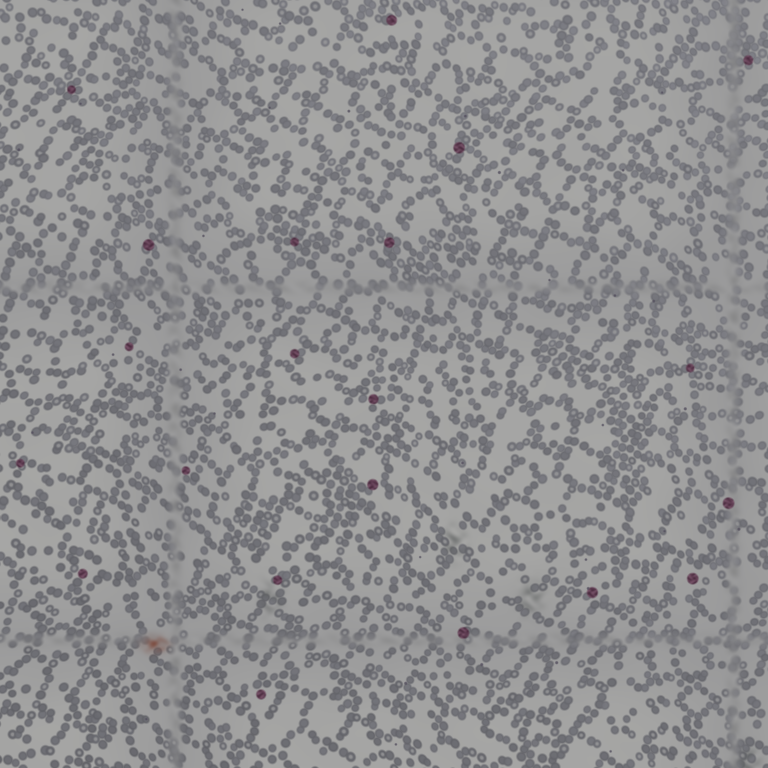
Reproduce this texture procedurally as a Shadertoy shader.

```glsl
#define CELL_GRID 88.0
#define CELL_RADIUS 0.0056
#define CHAIN_GRID 25.0
#define CHAIN_WIDTH 0.25
#define EDGE_SOFTNESS 0.0017
#define PALE_SHARE 0.2
#define SEAM_ORIGIN vec2(0.228, 0.167)
#define SEAM_PERIOD vec2(0.727, 0.459)
#define SEAM_WIDTH 0.008
#define PLASMA_DARK vec3(0.602, 0.602, 0.605)
#define PLASMA_LIGHT vec3(0.647, 0.647, 0.642)
#define CELL_COLOR vec3(0.435, 0.437, 0.462)

vec3 hash3(vec2 p) {
    vec3 q = fract(p.xyx * vec3(0.1031, 0.1030, 0.0973));
    q += dot(q, q.yxz + 33.33);
    return fract((q.xxy + q.yzz) * q.zyx);
}

float disc(float dist, float radius, float soft) {
    return 1.0 - smoothstep(radius - soft, radius + soft, dist);
}

// Difference of the two nearest seed distances: small along the chains
float chainDistance(vec2 p) {
    vec2 base = floor(p);
    float near1 = 9.0, near2 = 9.0;
    for (int j = -1; j <= 1; j++)
    for (int i = -1; i <= 1; i++) {
        vec2 id = base + vec2(i, j);
        float d = length(id + hash3(id + 271.0).xy - p);
        near2 = min(near2, max(near1, d));
        near1 = min(near1, d);
    }
    return near2 - near1;
}

float mottle(vec2 p) {
    return 0.5 + 0.25 * sin(p.x + 1.7 * sin(p.y * 0.8))
               + 0.25 * sin(p.y * 1.3 + 1.4 * sin(p.x * 0.7));
}

// Grey cells on a warped, turned grid, kept only where chains run
vec3 drawCells(vec3 color, vec2 uv, float soft, float opacity) {
    vec2 warped = mat2(0.87, 0.49, -0.49, 0.87) * uv
                + 0.006 * sin(uv.yx * 19.0 + vec2(0.0, 2.0));
    vec2 base = floor(warped * CELL_GRID);
    float tone = 1.0 + 0.11 * (0.5 * uv.x + uv.y - 0.7);
    for (int j = -1; j <= 1; j++)
    for (int i = -1; i <= 1; i++) {
        vec2 id = base + vec2(i, j);
        vec3 h = hash3(id + 57.0);
        vec3 kind = hash3(id + 613.0);
        vec2 center = (id + 0.5 + 0.58 * (h.xy - 0.5)) / CELL_GRID;
        float chain = chainDistance(center * CHAIN_GRID);
        if (chain > CHAIN_WIDTH + 0.24 * (h.z - 0.5)) continue;

        vec2 offset = warped - center;
        offset.x *= 0.94 + 0.12 * kind.z;
        float radius = CELL_RADIUS * (0.88 + 0.22 * kind.x);
        float dist = length(offset);
        float rim = smoothstep(0.4, 0.85, dist / radius);
        vec3 body = CELL_COLOR * tone * (1.03 - 0.07 * rim + 0.1 * (kind.z - 0.5));
        float pale = step(1.0 - PALE_SHARE, kind.y) * disc(dist, 0.38 * radius, 0.0014);
        body = mix(body, PLASMA_DARK, 0.75 * pale);
        color = mix(color, body, opacity * disc(dist, radius, soft));
    }
    return color;
}

// Sparse round bodies, one at most per coarse square
float sparseDisc(vec2 uv, float grid, float chance, float radius, float soft) {
    vec2 id = floor(uv * grid);
    vec3 h = hash3(id + grid * 17.0);
    vec2 center = (id + 0.15 + 0.7 * h.xy) / grid;
    float size = radius * (0.8 + 0.4 * fract(h.z * 37.0));
    return step(h.z, chance) * disc(length(uv - center), size, soft);
}

void mainImage(out vec4 fragColor, in vec2 fragCoord) {
    vec2 uv = fragCoord / iResolution.y;
    float soft = max(EDGE_SOFTNESS, 0.8 / iResolution.y);

    // Tiled illumination with blurred seams
    vec2 seamDist = abs(fract((uv - SEAM_ORIGIN) / SEAM_PERIOD + 0.5) - 0.5) * SEAM_PERIOD;
    vec2 band = exp(-seamDist * seamDist / (SEAM_WIDTH * SEAM_WIDTH));
    float seam = max(band.x, 0.7 * band.y);
    vec2 lit = smoothstep(vec2(-0.03), vec2(0.13), seamDist);
    vec3 color = mix(PLASMA_DARK, PLASMA_LIGHT, lit.x * lit.y);
    color -= 0.008 * (mottle(uv * 45.0) - 0.5);
    color -= 0.07 * seam * mottle(uv * 190.0);

    color = drawCells(color, uv, mix(soft, 0.0045, seam), 0.95 - 0.4 * seam);

    // Dark smudges and one rusty stain
    for (int i = 0; i < 4; i++) {
        vec3 h = hash3(vec2(i, 83));
        vec2 q = (uv - vec2(h.x, 0.3 * h.y)) / vec2(0.014, 0.02);
        float smudge = exp(-dot(q, q)) * mottle(uv * 260.0);
        color = mix(color, vec3(0.37, 0.38, 0.38), 0.7 * smudge);
    }
    vec2 q = (uv - vec2(0.202, 0.161)) / vec2(0.015, 0.010);
    float stain = exp(-dot(q, q)) * (0.4 + 0.6 * mottle(uv * 330.0));
    color = mix(color, vec3(0.48, 0.28, 0.23), 0.9 * stain);

    // Purple nucleated cells and tiny platelets
    vec3 purple = mix(vec3(0.29, 0.16, 0.24), vec3(0.44, 0.29, 0.38), mottle(uv * 700.0));
    color = mix(color, purple, 0.95 * sparseDisc(uv, 7.0, 0.42, 0.0065, soft));
    color = mix(color, vec3(0.32, 0.30, 0.36), 0.8 * sparseDisc(uv, 12.0, 0.3, 0.0016, 0.0012));

    fragColor = vec4(color, 1.0);
}
```
